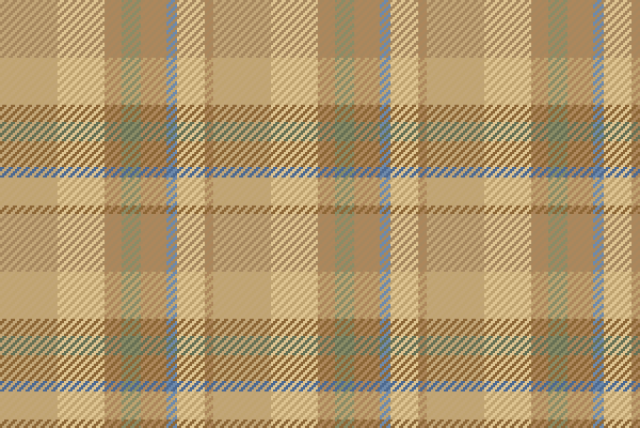
Reproduce this pattern procedurally as a Shadertoy shader.

```glsl
// A woven plaid in tan, cream, brown, sage and blue.
// One list of stripe widths orders both warp and weft; a 2/2 twill
// decides which thread lies on top, and supersampling smooths the steps.

const vec2 REPEATS = vec2(3.0, 2.0);   // setts across and down
const float SETT_THREADS = 100.0;      // threads in one sett, a multiple of the twill
const float TWILL_THREADS = 4.0;       // two threads over, two under
const int SAMPLES = 4;                 // subsamples along each axis

struct Yarns {
    vec3 tan_;
    vec3 cream;
    vec3 brown;
    vec3 sage;
    vec3 blue;
};

// Paler yarns run vertically, deeper ones horizontally
const Yarns WARP = Yarns(
    vec3(0.76, 0.65, 0.47),
    vec3(0.87, 0.77, 0.57),
    vec3(0.68, 0.53, 0.36),
    vec3(0.54, 0.55, 0.40),
    vec3(0.43, 0.54, 0.67));

const Yarns WEFT = Yarns(
    vec3(0.65, 0.53, 0.37),
    vec3(0.75, 0.64, 0.44),
    vec3(0.55, 0.40, 0.21),
    vec3(0.40, 0.44, 0.33),
    vec3(0.30, 0.41, 0.57));

// Yarn colour of a thread, from the stripe that holds it
vec3 settColor(float thread, Yarns yarns) {
    float t = mod(thread, SETT_THREADS);
    if (t < 27.0) return yarns.tan_;
    if (t < 49.0) return yarns.cream;
    if (t < 57.0) return yarns.brown;
    if (t < 66.0) return yarns.sage;
    if (t < 78.0) return yarns.brown;
    if (t < 83.0) return yarns.blue;
    if (t < 96.0) return yarns.cream;
    return yarns.brown;
}

// True where the warp passes over; the ribs rise to the right
bool warpOnTop(vec2 thread) {
    return mod(thread.x + thread.y, TWILL_THREADS) < 0.5 * TWILL_THREADS;
}

// Cloth colour at a point measured in threads from the top left
vec3 weave(vec2 p) {
    vec2 thread = floor(p);
    return warpOnTop(thread) ? settColor(thread.x, WARP)
                             : settColor(thread.y, WEFT);
}

void mainImage(out vec4 fragColor, in vec2 fragCoord) {
    vec2 threadCount = REPEATS * SETT_THREADS;
    vec3 sum = vec3(0.0);

    // Average a grid of points inside the pixel
    for (int j = 0; j < SAMPLES; j++) {
        for (int i = 0; i < SAMPLES; i++) {
            vec2 offset = (vec2(i, j) + 0.5) / float(SAMPLES) - 0.5;
            vec2 uv = (fragCoord + offset) / iResolution.xy;
            sum += weave(vec2(uv.x, 1.0 - uv.y) * threadCount);
        }
    }
    fragColor = vec4(sum / float(SAMPLES * SAMPLES), 1.0);
}
```
